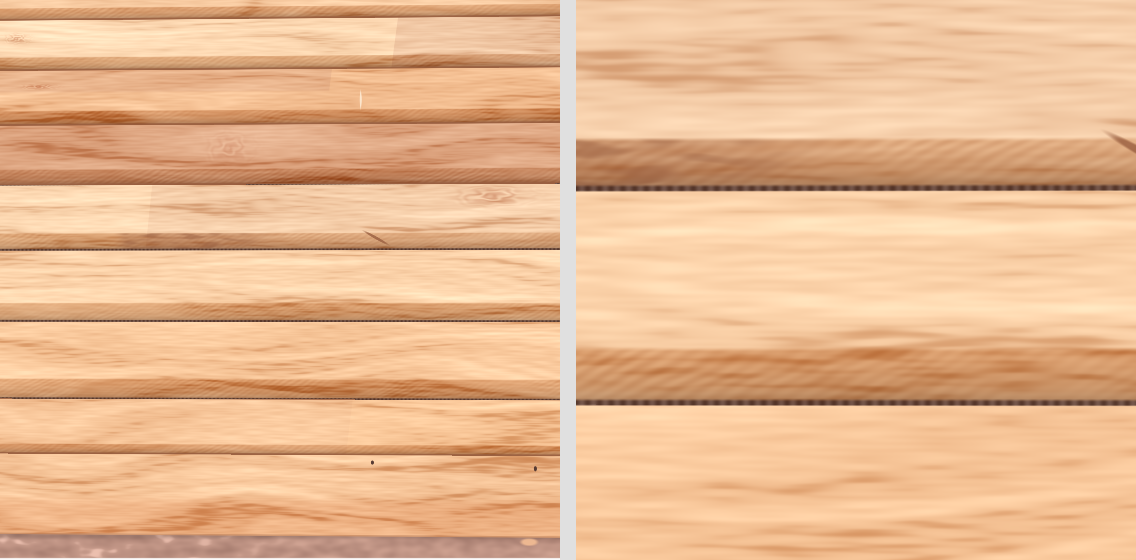
Left, the full canvas; right, a detail of the centre.
A three.js fragment shader for this texture:

```glsl
// Stacked horizontal timber slats in mild perspective, with sawn front edges, grain and knots.
varying vec2 vUv;

const vec3 CREAM = vec3(0.995, 0.87, 0.73);
const vec3 HONEY = vec3(0.955, 0.69, 0.47);
const vec3 ROSE = vec3(0.81, 0.59, 0.48);
const vec3 MAUVE = vec3(0.74, 0.57, 0.51);
const vec3 UMBER = vec3(0.60, 0.37, 0.25);
const vec3 GAP = vec3(0.34, 0.23, 0.20);
const float GROWTH = 1.09;      // each slat is taller than the one above
const float FIRST_SEAM = 0.0326;
const float FIRST_HEIGHT = 0.0905;
const float STACK_END = 0.713;
const float NARROW_END = 0.812;
const float FRONT_END = 0.957;

vec2 gradient(vec2 cell) {
  float a = fract(sin(dot(cell, vec2(127.1, 311.7))) * 43758.5) * 6.2832;
  return vec2(cos(a), sin(a));
}

float noise(vec2 p) {
  vec2 i = floor(p), f = fract(p);
  vec2 w = f * f * f * (f * (f * 6.0 - 15.0) + 10.0);
  vec2 e = vec2(1.0, 0.0);
  float low = mix(dot(gradient(i), f), dot(gradient(i + e), f - e), w.x);
  float high = mix(dot(gradient(i + e.yx), f - e.yx), dot(gradient(i + 1.0), f - 1.0), w.x);
  return mix(low, high, w.y);
}

// Returns slat index, fraction down the slat, and slat height.
vec3 locateSlat(float t) {
  if (t > NARROW_END) return vec3(8.0, (t - NARROW_END) / (FRONT_END - NARROW_END), FRONT_END - NARROW_END);
  if (t > STACK_END) return vec3(7.0, (t - STACK_END) / (NARROW_END - STACK_END), NARROW_END - STACK_END);
  float u = log(1.0 + (t - FIRST_SEAM) * (GROWTH - 1.0) / FIRST_HEIGHT) / log(GROWTH);
  float row = min(floor(u), 5.0);
  return vec3(row + 1.0, min(u - row, 1.0), FIRST_HEIGHT * pow(GROWTH, row));
}

// Lightness, rosiness, joint position, and rosiness change right of the joint.
vec4 slatStyle(float i) {
  if (i < 0.5) return vec4(0.65, 0.08, 2.0, 0.0);
  if (i < 1.5) return vec4(0.88, 0.0, 0.706, 0.28);
  if (i < 2.5) return vec4(0.42, 0.38, 0.588, -0.25);
  if (i < 3.5) return vec4(0.30, 0.62, 2.0, 0.0);
  if (i < 4.5) return vec4(0.88, 0.0, 0.267, 0.16);
  if (i < 5.5) return vec4(0.75, 0.0, 2.0, 0.0);
  if (i < 6.5) return vec4(0.53, 0.03, 2.0, 0.0);
  if (i < 7.5) return vec4(0.50, 0.08, 0.625, -0.10);
  return vec4(0.52, 0.08, 2.0, 0.0);
}

vec3 topColour(vec4 style, float x, float f, float i) {
  float side = smoothstep(-0.001, 0.001, x - style.z - 0.012 * (0.4 - f));
  if (i > 1.5 && i < 2.5) side = max(side, smoothstep(0.38, 0.44, f));
  return mix(mix(HONEY, CREAM, style.x), ROSE, style.y + style.w * side);
}

// Broad streaks, wavy figure and fine fibres along the slat; positive is darker.
float grain(vec2 p, float seed) {
  vec2 q = p + vec2(seed * 7.3, seed * 3.1);
  float warp = noise(q * vec2(3.0, 14.0));
  float broad = noise(q * vec2(2.2, 32.0) + vec2(0.0, warp * 1.8));
  float figure = noise(q * vec2(4.0, 90.0) + vec2(0.0, warp * 5.0));
  float fibre = noise(q * vec2(24.0, 260.0));
  return broad * 0.65 + figure * 0.45 + fibre * 0.32;
}

float knot(vec2 p, vec2 centre, vec2 size) {
  vec2 q = (p - centre) / size;
  float r = length(q) + 0.6 * noise(q * 2.0);
  return exp(-dot(q, q)) * (0.55 + 0.45 * sin(r * 11.0));
}

float spot(vec2 p, vec2 centre, vec2 size) {
  return 1.0 - smoothstep(0.6, 1.2, length((p - centre) / size));
}

float sawMarks(vec2 p) {
  float wobble = noise(p * vec2(20.0, 60.0));
  return sin(p.x * 420.0 + p.y * 800.0 + wobble * 3.0) * (0.5 + noise(p * vec2(9.0, 30.0)));
}

// Mottled side of the bench below the front slat.
vec3 frontStrip(vec2 p) {
  float blotch = noise(p * vec2(16.0, 40.0)) + 0.5 * noise(p * vec2(45.0, 90.0));
  vec3 c = MAUVE + blotch * vec3(0.12, 0.11, 0.10);
  c += smoothstep(0.2, 0.5, blotch) * (1.0 - smoothstep(0.2, 0.6, p.x)) * 0.12;
  c = mix(c, vec3(0.93, 0.72, 0.57), spot(p, vec2(0.945, 0.968), vec2(0.016, 0.007)));
  c *= mix(0.87, 1.0, smoothstep(FRONT_END, FRONT_END + 0.009, p.y));
  return mix(c, vec3(0.98), smoothstep(0.995, 0.998, p.y));
}

void main() {
  vec2 p = vec2(vUv.x, 1.0 - vUv.y);
  float t = p.y - (p.x - 0.5) * 0.016 * (p.y - 0.53);
  vec3 slat = locateSlat(t);
  float i = slat.x, f = slat.y, h = slat.z;
  vec3 c = topColour(slatStyle(i), p.x, f, i);

  // Front slat has a rounded edge; the others have a crisp one.
  float front = step(7.5, i);
  float bevel = mix(i > 6.5 ? 0.82 : 0.75, 0.56, front);
  float soft = mix(0.014, 0.09, front);
  float edge = smoothstep(bevel - soft, bevel + soft, f);
  vec3 edgeTint = mix(vec3(0.89, 0.79, 0.70), vec3(0.97, 0.91, 0.87), front);
  c *= mix(vec3(1.0), edgeTint * (1.0 - 0.10 * (1.0 - front) * smoothstep(bevel, 1.0, f)), edge);
  c -= edge * (1.0 - front) * sawMarks(p) * vec3(0.022, 0.030, 0.030);

  // Grain, knots and wear.
  float g = grain(vec2(p.x, f * h), i + 1.0);
  c -= (g + 0.6 * smoothstep(0.15, 0.5, g)) * vec3(0.11, 0.17, 0.19);
  float knots = knot(p, vec2(0.88, 0.350), vec2(0.055, 0.016)) + knot(p, vec2(0.03, 0.069), vec2(0.018, 0.008))
    + knot(p, vec2(0.07, 0.155), vec2(0.025, 0.004)) + 0.5 * knot(p, vec2(0.41, 0.265), vec2(0.035, 0.025));
  c -= knots * vec3(0.11, 0.19, 0.19);
  float rough = smoothstep(0.20, 0.23, p.x) * (1.0 - smoothstep(0.38, 0.52, p.x)) * edge * step(3.5, i) * step(i, 4.5);
  c = mix(c, UMBER, rough * (0.28 + 0.35 * smoothstep(-0.1, 0.4, noise(p * vec2(28.0, 150.0)))));
  vec2 chip = p - vec2(0.672, 0.425);
  c = mix(c, UMBER, 0.8 * spot(vec2(chip.x, chip.y - chip.x * 0.55), vec2(0.0), vec2(0.023, 0.003)));
  c = mix(c, vec3(1.0, 0.94, 0.86), 0.8 * spot(p, vec2(0.644, 0.178), vec2(0.002, 0.017)));
  c = mix(c, GAP, spot(p, vec2(0.665, 0.826), vec2(0.003, 0.004)) + spot(p, vec2(0.956, 0.837), vec2(0.003, 0.005)));

  // Shadowed seams; the middle ones show a dark, beaded gap.
  float middle = step(3.5, i) * step(i, 6.5);
  float below = (1.0 - f) * h;
  float seam = max(1.0 - smoothstep(0.0015, 0.0038, below), 1.0 - smoothstep(0.0, 0.0012, f * h));
  vec3 seamColour = mix(UMBER, GAP + 0.07 * sin(p.x * 900.0), middle);
  c *= 1.0 - 0.10 * (1.0 - front) * (1.0 - smoothstep(0.0, 0.011, below));
  c = mix(c, seamColour, seam * mix(0.85, 0.35, front));

  c = mix(c, frontStrip(p), smoothstep(FRONT_END - 0.001, FRONT_END + 0.001, t));
  gl_FragColor = vec4(clamp(c, 0.0, 1.0), 1.0);
}
```
